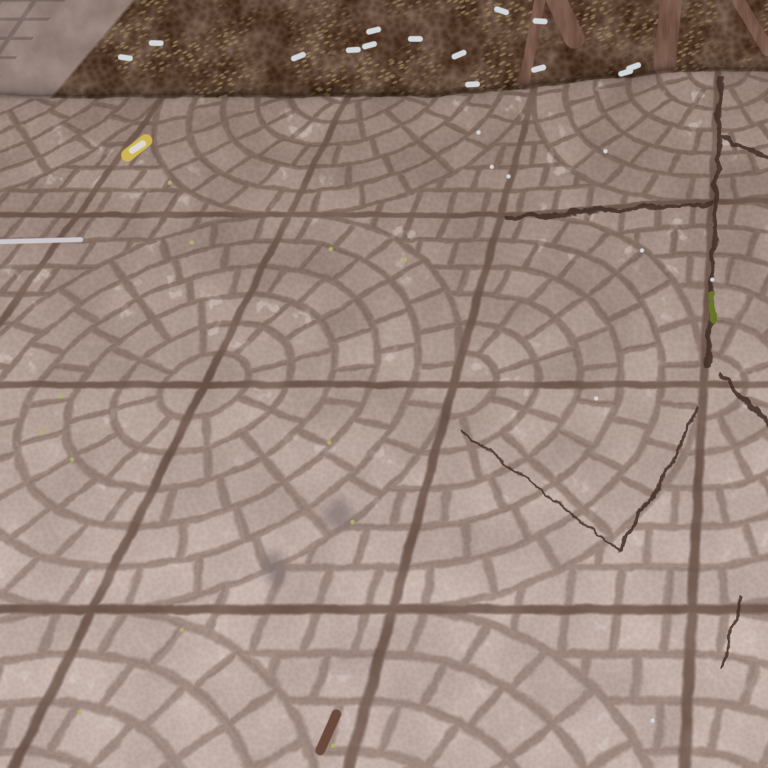
Reproduce this texture procedurally as a three.js fragment shader.

```glsl
// Worn paving slabs in perspective, each stamped with a quarter fan of setts,
// running back to a strip of littered soil with roots and a kerb.
// Slab space comes from a perspective map; grooves are polar and grid distances.
varying vec2 vUv;

float hash(vec2 p) { return fract(sin(dot(p, vec2(41.3, 289.1))) * 4375.5); }

float lineDist(float x) { return abs(fract(x + 0.5) - 0.5); }

float segment(vec2 p, vec2 a, vec2 b) {
  vec2 ab = b - a;
  return length(p - a - ab * clamp(dot(p - a, ab) / dot(ab, ab), 0.0, 1.0));
}

// Distance to the nearest scattered point
float cells(vec2 p) {
  vec2 base = floor(p);
  float nearest = 2.0;
  for (int j = -1; j <= 1; j++)
    for (int i = -1; i <= 1; i++) {
      vec2 c = base + vec2(float(i), float(j));
      nearest = min(nearest, length(c + vec2(hash(c), hash(c + 7.7)) - p));
    }
  return nearest;
}

// Layered sines, about -1 to 1
float waves(vec2 p) {
  float sum = 0.0, amp = 0.5;
  for (int i = 0; i < 5; i++) {
    p = mat2(0.8, 0.6, -0.6, 0.8) * p * 1.7 + 2.3;
    sum += amp * sin(p.x + 1.5 * sin(p.y));
    amp *= 0.6;
  }
  return sum;
}

// Soft round-ended stroke
float stroke(vec2 p, vec2 a, vec2 b, float halfWidth) {
  return 1.0 - smoothstep(halfWidth - 0.001, halfWidth + 0.0015, segment(p, a, b));
}

vec3 paving(vec2 p) {
  vec2 w = p + 0.0014 * vec2(waves(p * 38.0), waves(p * 38.0 + 9.0));
  w.y += 0.018 * smoothstep(0.65, 0.93, w.x) * (1.0 - smoothstep(0.3, 0.48, w.y));

  // Perspective map to slab units
  vec2 slab = vec2((w.x - 0.941 + 0.05 * w.y) / (0.2127 + 0.224 * w.y),
                   9.19 - 13.02 / (w.y + 1.31));
  vec2 id = floor(slab), f = fract(slab);

  // Fan corner: mirrored pairs, with one column laid the other way
  bool flip = mod(id.x, 2.0) > 0.5;
  if (id.x == -1.0 && id.y > 0.5) flip = false;
  vec2 q = vec2(flip ? 1.0 - f.x : f.x, mod(id.y, 2.0) > 0.5 ? 1.0 - f.y : f.y);

  // Six rings of setts, then a staggered grid in the far corner
  float r = length(q), ring = floor(r * 6.0);
  float count = floor(ring * 1.2 + 1.7);
  float turn = atan(q.y, q.x) / 1.5708 * count + 0.5 * mod(ring, 2.0);
  float d = min(lineDist(r * 6.0) / 6.0, lineDist(turn) / count * 1.57 * r);
  vec2 sett = vec2(ring, floor(turn));
  if (r > 1.0) {
    vec2 g = q * 6.0;
    g.x += 0.5 * mod(floor(g.y), 2.0);
    d = min(r - 1.0, min(lineDist(g.x), lineDist(g.y)) / 6.0);
    sett = floor(g) + 20.0;
  }
  float groove = 1.0 - smoothstep(0.007, 0.024, d + 0.004 * waves(p * 60.0));
  vec2 edge = min(f, 1.0 - f);
  float joint = 1.0 - smoothstep(0.009, 0.026, min(edge.x, edge.y));

  // Stone tone, grit and pale scuffs
  float mottle = waves(p * 16.0), grit = cells(p * 150.0);
  vec3 color = mix(vec3(0.60, 0.52, 0.48), vec3(0.75, 0.68, 0.65), smoothstep(0.12, 0.85, p.y));
  color += 0.035 * mottle + 0.05 * (hash(sett + id * 5.3) - 0.5) + 0.05 * (grit - 0.45);
  float scuff = smoothstep(0.5, 0.9, waves(p * 45.0 + 4.0)) * smoothstep(0.0, 0.5, mottle);
  color = mix(color, vec3(0.83, 0.78, 0.76), 0.5 * scuff);
  color = mix(color, color * vec3(0.78, 0.74, 0.72), groove * (0.85 + 0.15 * mottle));
  color = mix(color, vec3(0.43, 0.34, 0.30) + 0.05 * mottle, joint * 0.85);

  // Open dark gaps, cracks and grey stains
  vec2 c = p + 0.004 * vec2(waves(p * 55.0), waves(p * 55.0 + 3.0));
  float crack = stroke(c, vec2(0.91, 0.53), vec2(0.865, 0.62), 0.0018);
  crack = max(crack, stroke(c, vec2(0.865, 0.62), vec2(0.805, 0.715), 0.0022));
  crack = max(crack, stroke(c, vec2(0.805, 0.715), vec2(0.60, 0.56), 0.0012));
  crack = max(crack, stroke(c, vec2(0.94, 0.49), vec2(1.01, 0.56), 0.003));
  crack = max(crack, stroke(c, vec2(0.94, 0.18), vec2(1.01, 0.21), 0.003));
  crack = max(crack, stroke(c, vec2(0.965, 0.78), vec2(0.94, 0.87), 0.0018));
  crack = max(crack, stroke(c, vec2(0.66, 0.283), vec2(0.925, 0.265), 0.0028));
  crack = max(crack, stroke(c, vec2(0.938, 0.1), vec2(0.923, 0.48), 0.003));
  color = mix(color, vec3(0.25, 0.18, 0.15), crack * 0.85);
  float stain = min(length((c - vec2(0.358, 0.74)) * vec2(1.2, 0.8)), length(c - vec2(0.44, 0.67)));
  color = mix(color, vec3(0.46, 0.41, 0.41), 0.55 * (1.0 - smoothstep(0.005, 0.03, stain)));
  return mix(color, vec3(0.40, 0.46, 0.16), stroke(c, vec2(0.927, 0.385), vec2(0.927, 0.415), 0.004));
}

vec3 soil(vec2 p) {
  float straw = 1.0 - smoothstep(0.12, 0.4, cells(mat2(0.9, 0.4, -0.4, 0.9) * p * vec2(75.0, 170.0)));
  vec3 color = vec3(0.36, 0.27, 0.21) + 0.09 * waves(p * 35.0) + 0.12 * (cells(p * 110.0) - 0.5);
  color = mix(color, vec3(0.60, 0.51, 0.36), straw * smoothstep(-0.5, 0.7, waves(p * 22.0)) * 0.75);
  float root = stroke(p, vec2(0.705, -0.01), vec2(0.683, 0.105), 0.007);
  root = max(root, stroke(p, vec2(0.72, -0.01), vec2(0.748, 0.05), 0.013));
  root = max(root, stroke(p, vec2(0.875, -0.01), vec2(0.865, 0.085), 0.014));
  root = max(root, stroke(p, vec2(0.955, -0.01), vec2(1.0, 0.065), 0.008));
  color = mix(color, vec3(0.46, 0.34, 0.29) + 0.06 * waves(p * vec2(120.0, 25.0)), root);
  // Kerb with a faint brick path behind it
  float kerb = 1.0 - smoothstep(-0.004, 0.004, p.x - 0.175 + 0.85 * p.y);
  vec3 stone = vec3(0.57, 0.50, 0.47) + 0.04 * waves(p * 40.0);
  float brick = min(lineDist(p.x * 22.0 + p.y * 15.0), lineDist(p.y * 40.0));
  if (p.x + 0.85 * p.y < 0.085) stone *= 0.82 + 0.18 * smoothstep(0.04, 0.12, brick);
  return mix(color, stone, kerb);
}

void main() {
  vec2 p = vec2(vUv.x, 1.0 - vUv.y); // y runs down from the far edge
  float rim = 0.127 - 0.034 * smoothstep(0.5, 0.95, p.x) + 0.002 * waves(p * 30.0);
  vec3 color = mix(soil(p), paving(p), smoothstep(-0.0015, 0.0015, p.y - rim));
  color *= 1.0 - 0.35 * exp(-abs(p.y - rim + 0.004) * 220.0);

  // Litter on the soil, then leaf specks on the slabs
  for (int i = 0; i < 34; i++) {
    float k = float(i), onSoil = step(k, 13.5);
    vec2 at = vec2(hash(vec2(k, 1.0)), hash(vec2(k, 2.0)));
    at = mix(vec2(at.x, 0.15 + 0.85 * at.y), vec2(0.12 + 0.73 * at.x, 0.115 * at.y), onSoil);
    vec2 tip = at + onSoil * 0.012 * vec2(1.0, hash(vec2(k, 3.0)) - 0.5);
    vec3 scrap = mix(vec3(0.68, 0.70, 0.42), vec3(0.82, 0.84, 0.86), max(onSoil, step(0.6, at.x)));
    color = mix(color, scrap, stroke(p, at, tip, 0.0025 + 0.001 * onSoil));
  }
  color = mix(color, vec3(0.80, 0.71, 0.32), stroke(p, vec2(0.166, 0.202), vec2(0.19, 0.183), 0.008));
  color = mix(color, vec3(0.86, 0.84, 0.82), stroke(p, vec2(0.172, 0.196), vec2(0.186, 0.187), 0.004));
  color = mix(color, vec3(0.80, 0.78, 0.80), stroke(p, vec2(-0.01, 0.315), vec2(0.105, 0.312), 0.003));
  color = mix(color, vec3(0.42, 0.29, 0.24), stroke(p, vec2(0.417, 0.977), vec2(0.438, 0.93), 0.006));
  gl_FragColor = vec4(color, 1.0);
}
```
